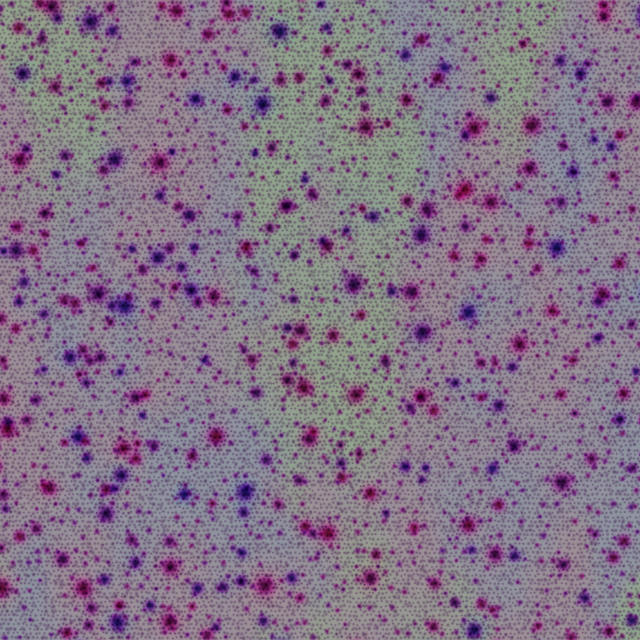
Reproduce this pattern procedurally as a Shadertoy shader.

```glsl
vec3 hash3(vec2 p) {
    vec3 q = fract(p.xyx * vec3(0.1031, 0.1030, 0.0973));
    q += dot(q, q.yxz + 33.33);
    return fract((q.xxy + q.yzz) * q.zyx);
}

float noise(vec2 p) {
    vec2 cell = floor(p), f = fract(p);
    f = f * f * (3.0 - 2.0 * f);
    return mix(mix(hash3(cell).x, hash3(cell + vec2(1, 0)).x, f.x),
               mix(hash3(cell + vec2(0, 1)).x, hash3(cell + vec2(1, 1)).x, f.x), f.y);
}

// Soft spots on a jittered, staggered grid: x = strength, y = hue
vec2 spots(vec2 uv, float cells, float radius, float jitter, float share) {
    vec2 p = uv * cells, total = vec2(0.0);
    for (int j = -1; j <= 1; j++)
    for (int i = -1; i <= 1; i++) {
        float row = floor(p.y) + float(j);
        float shift = 0.5 * mod(row, 2.0);
        vec2 id = vec2(floor(p.x - shift) + float(i), row);
        vec3 place = hash3(id + cells * 3.0);
        vec3 kind = hash3(id + cells * 5.0 + 71.0);
        vec2 d = p - id - vec2(shift + 0.5, 0.5) - jitter * (place.xy - 0.5);
        float r = radius * cells * mix(0.75, 1.2, kind.x);
        float s = exp(-dot(d, d) / (r * r)) * step(kind.y, share);
        total += s * vec2(1.0, kind.z);
    }
    return vec2(min(total.x, 1.0), total.y / max(total.x, 1e-4));
}

// Light absorbed by a spot: green first, red and blue only in the core
vec3 ink(vec2 spot, float strength) {
    float s = spot.x * strength;
    vec3 core = mix(vec3(0.6, 0.0, 1.3), vec3(1.8, 0.0, 0.7), spot.y);
    return core * s * s + vec3(0.0, 2.4 * s, 0.0);
}

void mainImage(out vec4 fragColor, in vec2 fragCoord) {
    vec2 uv = fragCoord / iResolution.y;

    // Ground with wandering vertical green bands
    float sway = noise(uv * vec2(3.0, 5.0) + 9.0);
    vec2 stream = vec2(uv.x * 9.0 + 1.6 * sway, uv.y * 2.2);
    float band = 0.75 * noise(stream + 20.0) + 0.25 * noise(uv * vec2(22.0, 9.0));
    float warmth = 0.6 * noise(uv * vec2(8.0, 4.0) + 40.0) + 0.4 * noise(uv * vec2(20.0, 13.0) + 60.0);
    vec3 color = mix(vec3(0.555, 0.585, 0.625), vec3(0.61, 0.565, 0.59), smoothstep(0.25, 0.75, warmth));
    color = mix(color, vec3(0.565, 0.66, 0.54), 0.85 * smoothstep(0.5, 0.82, band));

    // Spots from large to fine
    vec2 large = spots(uv, 14.0, 0.0090, 0.75, 0.5);
    vec2 medium = spots(uv, 27.0, 0.0062, 0.8, 0.27);
    vec2 small = spots(uv, 46.0, 0.0033, 0.75, 0.6);
    float speck = spots(uv, 83.0, 0.0026, 0.6, 0.5).x;
    float grain = spots(uv, 143.0, 0.0020, 0.45, 1.0).x;

    // Coloured glow around the larger spots
    float halo = pow(large.x, 0.25), mediumHalo = pow(medium.x, 0.3);
    vec3 rose = vec3(0.09, -0.07, -0.01), teal = vec3(-0.10, 0.01, 0.06);
    color += halo * mix(rose, teal, smoothstep(0.4, 0.9, large.y));
    color += 0.7 * mediumHalo * mix(rose, teal, smoothstep(0.3, 0.8, medium.y));

    // Grains deepen near the larger spots and fray their rims
    float crowd = 1.0 + 1.3 * max(halo, 0.7 * mediumHalo);
    vec3 absorbed = vec3(0.28, 0.45, 0.24) * crowd * (grain + 0.8 * speck);
    absorbed += ink(large, 1.0) + ink(medium, 0.9) + ink(small, 0.65);
    fragColor = vec4(clamp(color * exp(-absorbed), 0.0, 1.0), 1.0);
}
```
